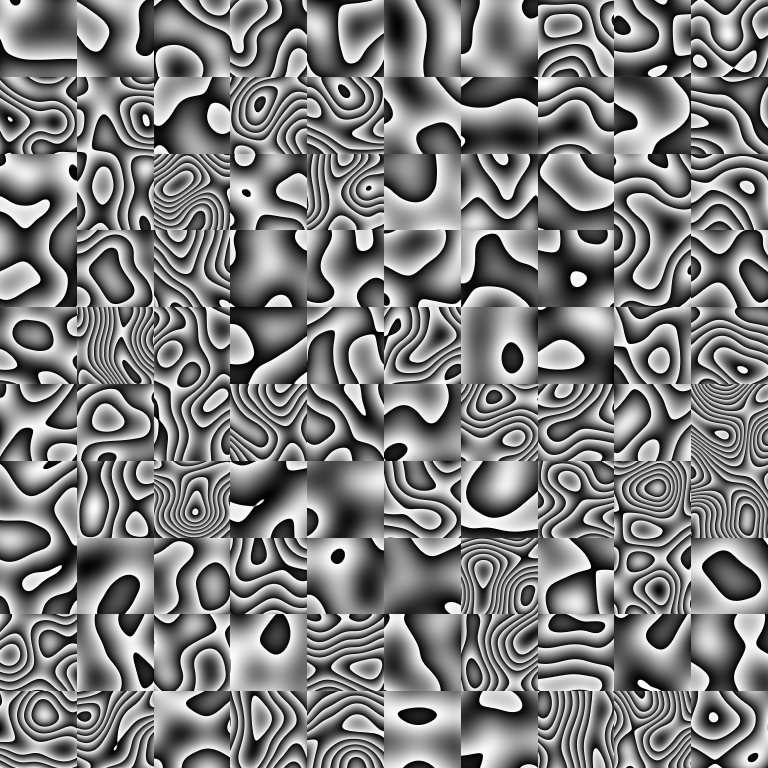
Write a WebGL 2 fragment shader that draws this pattern.

```glsl
#version 300 es
precision highp float;
precision highp int;

#define CELLS 10.0          // tiles across and down
#define FREQUENCY 1.35      // noise lattice units per tile
#define MIN_BANDS 1.6       // contour height of the calmest tile
#define MAX_BANDS 11.0      // contour height of the busiest tile
#define BUSY_FALLOFF 2.6    // higher makes busy tiles rarer
#define JOINED_SHARE 0.1    // share of tiles continuing the one above
#define NOISE_SPAN 200.0    // range of the random noise windows
#define BLACK_LEVEL 0.0
#define WHITE_LEVEL 1.0

uniform vec2 u_resolution;
out vec4 fragColor;

const float TAU = 6.2831853;

// Integer hash: three random values in 0..1 per lattice point
vec3 hash3(vec2 point, int salt) {
    uvec3 v = uvec3(ivec3(ivec2(floor(point)), salt));
    v = v * 1664525u + 1013904223u;
    v.x += v.y * v.z; v.y += v.z * v.x; v.z += v.x * v.y;
    v ^= v >> 16u;
    v.x += v.y * v.z; v.y += v.z * v.x; v.z += v.x * v.y;
    return vec3(v >> 8u) / 16777216.0;
}

// Dot product of a random unit gradient with the offset from its corner
float cornerSlope(vec2 corner, vec2 offset) {
    float angle = TAU * hash3(corner, 7).x;
    return dot(vec2(cos(angle), sin(angle)), offset);
}

float gradientNoise(vec2 p) {
    vec2 i = floor(p);
    vec2 f = p - i;
    vec2 s = f * f * f * (f * (f * 6.0 - 15.0) + 10.0);
    vec2 e = vec2(1.0, 0.0);
    float low = mix(cornerSlope(i, f), cornerSlope(i + e, f - e), s.x);
    float high = mix(cornerSlope(i + e.yx, f - e.yx),
                     cornerSlope(i + e.xx, f - e.xx), s.x);
    return mix(low, high, s.y);
}

// Contour height inside one tile: its own window, strength and phase
float tileHeight(vec2 p, vec2 seed) {
    vec3 window = hash3(seed, 1);
    vec3 style = hash3(seed, 2);
    float bands = mix(MIN_BANDS, MAX_BANDS, pow(style.x, BUSY_FALLOFF));
    vec2 samplePoint = window.xy * NOISE_SPAN + (p - seed) * FREQUENCY;
    return bands * gradientNoise(samplePoint) + style.y;
}

// Integral of fract(x), used to box filter the sawtooth
float sawIntegral(float x) {
    float f = fract(x);
    return 0.5 * (floor(x) + f * f);
}

float smoothSaw(float x, float width) {
    float w = max(width, 0.002);
    return (sawIntegral(x + 0.5 * w) - sawIntegral(x - 0.5 * w)) / w;
}

void main() {
    vec2 p = CELLS * gl_FragCoord.xy / u_resolution;
    vec2 pixel = CELLS / u_resolution;

    // Some tiles carry on the field of the tile above
    vec2 seed = floor(p);
    if (hash3(seed, 3).x < JOINED_SHARE) seed.y += 1.0;

    // Height, and its change over one pixel within the same tile
    float height = tileHeight(p, seed);
    float dx = tileHeight(p + vec2(pixel.x, 0.0), seed) - height;
    float dy = tileHeight(p + vec2(0.0, pixel.y), seed) - height;

    // Wrap the height into black to white ramps
    float grey = smoothSaw(height, length(vec2(dx, dy)));
    fragColor = vec4(vec3(mix(BLACK_LEVEL, WHITE_LEVEL, grey)), 1.0);
}
```
